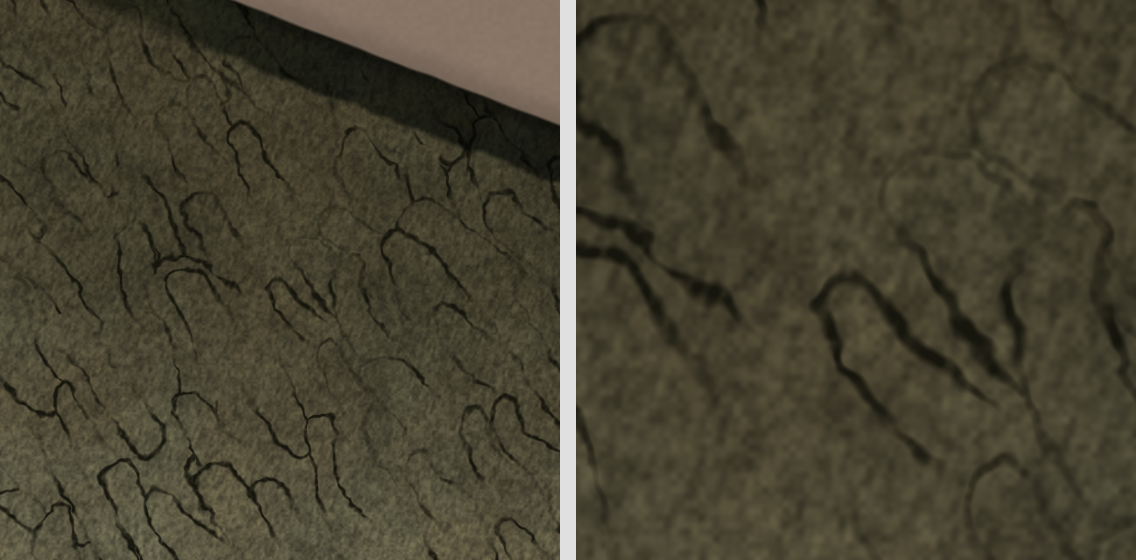
Left, the full canvas; right, a detail of the centre.
Give the GLSL for this texture, as a Shadertoy shader.

```glsl
// Dark olive carpet with carved, hook-shaped grooves, below a pale wall.
// Bent arches are scattered on a slanted grid, each covering those before it;
// pile grain, soft patches and a shaded strip along the wall go on top.

#define PILE_NEAR vec3(0.368, 0.350, 0.268)
#define PILE_FAR  vec3(0.260, 0.241, 0.172)
#define GROOVE    vec3(0.080, 0.077, 0.046)
#define WALL      vec3(0.530, 0.457, 0.397)
#define CELL      vec2(0.105, 0.155)
#define RUN       vec2(0.574, -0.819)
#define GROOVE_WIDTH 0.0062
#define GRAIN     0.72
#define SLOPE     0.385
#define WALL_Y    1.160
#define SHADE_Y   1.056

float hash(vec2 p) {
    vec3 q = fract(vec3(p.xyx) * 0.1031);
    q += dot(q, q.yzx + 33.33);
    return fract((q.x + q.y) * q.z);
}

vec4 hash4(vec2 p) {
    return vec4(hash(p + 11.3), hash(p + 37.7), hash(p + 71.9), hash(p + 113.1));
}

float noise(vec2 p) {
    vec2 i = floor(p), f = fract(p);
    f = f * f * (3.0 - 2.0 * f);
    return mix(mix(hash(i), hash(i + vec2(1, 0)), f.x),
               mix(hash(i + vec2(0, 1)), hash(i + vec2(1, 1)), f.x), f.y);
}

vec2 noise2(vec2 p) {
    return vec2(noise(p), noise(p + 57.0)) - 0.5;
}

float fbm(vec2 p) {
    return 0.55 * noise(p) + 0.3 * noise(p * 2.1 + 17.0) + 0.15 * noise(p * 4.3 + 41.0);
}

mat2 rotation(float a) {
    return mat2(cos(a), sin(a), -sin(a), cos(a));
}

// Depth of the carved lines, 0 on the pile to 1 in a groove
float grooves(vec2 p, float width) {
    vec2 slanted = vec2(dot(p, vec2(-RUN.y, RUN.x)), dot(p, RUN));
    vec2 home = floor(slanted / CELL);
    float depth = 0.0;
    for (int j = -2; j <= 2; j++)
    for (int i = -2; i <= 2; i++) {
        vec2 id = home + vec2(i, j);
        vec4 place = hash4(id + 200.0);
        vec4 form = hash4(id + 500.0);
        float len = mix(0.09, 0.22, form.y);
        float radius = mix(0.022, 0.043, form.z);

        // Bent local frame: the arch cap is at the origin, its legs run to +y
        vec2 v = slanted - (id + 0.5 + 0.7 * (place.xy - 0.5)) * CELL;
        v = rotation(0.7 * (place.z - 0.5)) * v;
        if (form.x < 0.35) v.y = -v.y;
        v.x += 4.0 * (fract(form.x * 7.0) - 0.5) * v.y * v.y;
        v.y += 0.5 * len;

        float along = clamp(v.y, 0.0, len);
        float d = length(v - vec2(0.0, along)) - radius * (1.0 + 1.5 * along);
        float reach = len * mix(0.3, 1.0, v.x < 0.0 ? place.w : form.w);
        float line = 1.0 - smoothstep(0.0008, width, abs(d));
        line *= mix(1.0, 0.3, smoothstep(reach - 0.03, reach + 0.01, v.y));
        line *= 1.0 - smoothstep(len - 0.02, len + 0.01, v.y);
        depth = max(depth * smoothstep(-0.004, 0.002, d), line);
    }
    return depth;
}

// Short leaning fibres mixed with rounder tufts, centred on zero
float pileGrain(vec2 p) {
    vec2 leaning = rotation(0.35) * p;
    float fibres = noise(leaning * vec2(185.0, 90.0));
    float tufts = noise(p * 115.0 + 60.0);
    float dust = noise(p * 240.0 + 90.0);
    return 0.42 * fibres + 0.28 * tufts + 0.30 * dust - 0.5;
}

vec3 carpet(vec2 p) {
    vec2 bent = p + 0.026 * noise2(p * 13.0) + 0.010 * noise2(p * 45.0 + 9.0)
                  + 0.006 * noise2(p * 95.0 + 31.0);
    float width = GROOVE_WIDTH * mix(0.65, 1.35, noise(p * 38.0 + 14.0));
    float carved = grooves(bent, width);
    carved *= mix(0.3, 1.0, smoothstep(0.3, 0.58, fbm(p * 13.0 + 30.0)));

    vec3 color = mix(PILE_NEAR, PILE_FAR, smoothstep(-0.05, 0.75, p.y + 0.18 * p.x));
    color *= 1.0 + 0.30 * (fbm(p * 12.0 + 5.0) - 0.5);
    color *= mix(vec3(1.01, 0.99, 0.97), vec3(0.98, 1.01, 1.01),
                 smoothstep(0.25, 0.75, fbm(p * 7.0 + 3.0)));
    float grain = pileGrain(p);
    color *= 1.0 + GRAIN * grain;
    return mix(color, GROOVE, clamp(carved * (0.9 - 0.8 * grain), 0.0, 0.95));
}

void mainImage(out vec4 fragColor, in vec2 fragCoord) {
    vec2 p = fragCoord / iResolution.y;
    float height = p.y + SLOPE * p.x;
    vec3 color = carpet(p);

    // Shaded strip beside the wall, with a slightly ragged border
    float ragged = 0.010 * (noise(p * 30.0) - 0.5);
    float soft = mix(0.020, 0.007, smoothstep(0.15, 0.5, p.x));
    float shade = smoothstep(-soft, soft, height - SHADE_Y + ragged);
    vec3 shadeTint = mix(vec3(0.53, 0.56, 0.52), vec3(0.40, 0.44, 0.42),
                         smoothstep(0.2, 0.6, p.x));
    shadeTint *= 1.0 - 0.25 * smoothstep(0.07, 0.10, height - SHADE_Y);
    color *= mix(vec3(1.0), shadeTint, shade);

    // Smooth wall, dimmer toward its foot
    float above = height - WALL_Y + 0.003 * (noise(p * 22.0 + 7.0) - 0.5);
    vec3 wall = WALL * mix(0.87, 1.0, smoothstep(0.0, 0.06, above));
    wall *= 1.0 + 0.03 * (fbm(p * 9.0) - 0.5) + 0.04 * (noise(p * 120.0) - 0.5);
    color = mix(color, wall, smoothstep(-0.004, 0.004, above));

    fragColor = vec4(color, 1.0);
}
```
